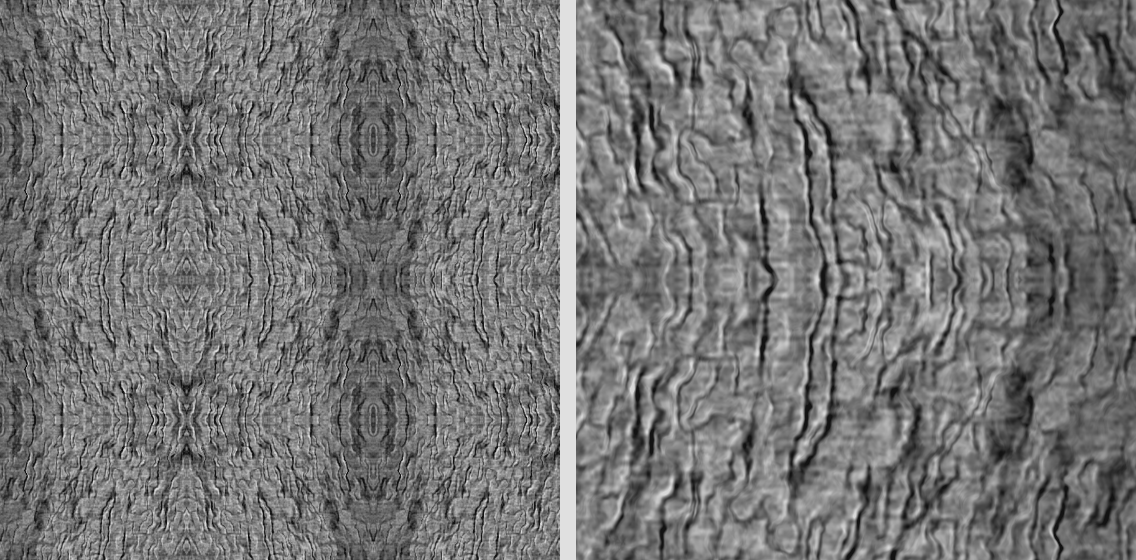
Left: the whole. Right: its middle third, enlarged.
Reproduce this texture procedurally as a Shadertoy shader.

```glsl
// Grey tree bark, mirrored into tiles one third wide and one quarter high.
// Warped noise contours carve short furrows and small chips into a height
// field, which is lit from the side and covered with fine cross grain.

float hash(vec2 p) {
    return fract(sin(dot(p, vec2(127.1, 311.7))) * 43758.5453);
}

float noise(vec2 p) {
    vec2 cell = floor(p), f = fract(p);
    f = f * f * (3.0 - 2.0 * f);
    return mix(mix(hash(cell), hash(cell + vec2(1, 0)), f.x),
               mix(hash(cell + vec2(0, 1)), hash(cell + vec2(1, 1)), f.x), f.y);
}

float fbm(vec2 p) {
    float sum = 0.0, amplitude = 0.5;
    for (int i = 0; i < 3; i++) {
        sum += amplitude * noise(p);
        p = p * 2.03 + 11.7;
        amplitude *= 0.5;
    }
    return sum / 0.875;
}

// Zero along the middle contour of the noise, rising to one on both sides
float groove(vec2 p, float width) {
    return smoothstep(0.0, width, abs(2.0 * noise(p) - 1.0));
}

float barkHeight(vec2 p) {
    // Ragged edges and a slight lean
    vec2 q = p * vec2(75, 60);
    p += 0.013 * (vec2(fbm(q), fbm(q + 40.0)) - 0.5);
    p.x -= 0.16 * p.y;

    // Furrows fade in and out along their length
    float depth = smoothstep(0.2, 0.6, noise(p * vec2(50, 30) + 31.0));
    float furrows = mix(1.0, groove(p * vec2(72, 13) + 3.0, 0.4), depth);
    float chips = groove(p * vec2(115, 52) + 17.0, 0.5);
    float rough = fbm(p * vec2(190, 110) + 9.0);
    return 0.5 * furrows + 0.32 * chips + 0.45 * rough;
}

void mainImage(out vec4 fragColor, in vec2 fragCoord) {
    vec2 uv = fragCoord / iResolution.xy;

    // Mirror folds: x runs 0 to 1/3, y runs 0 to 1/4
    vec2 p = vec2(abs(mod(uv.x + 1.0 / 3.0, 2.0 / 3.0) - 1.0 / 3.0),
                  abs(mod(uv.y + 0.25, 0.5) - 0.25));

    // Height and side light
    float height = barkHeight(p);
    float relief = height - barkHeight(p + vec2(-0.0024, 0.0020));
    float shade = 0.465 + 0.38 * (height - 0.8) + 0.42 * relief;

    // Fine cross grain and grit
    shade += 0.16 * (noise(p * vec2(95, 320)) - 0.5);
    shade += 0.16 * (noise(p * 340.0 + 50.0) - 0.5);

    // Worn, dim bark around x = 0, with an uneven border
    float border = p.x + 0.04 * (fbm(p * vec2(30, 22) + 5.0) - 0.5);
    float dim = 1.0 - smoothstep(0.0, 0.14, border);
    shade = mix(shade, 0.36 + 0.7 * (shade - 0.465), dim);

    // Broken dark seam along the other mirror axis
    float seam = 1.0 - smoothstep(0.002, 0.013, 1.0 / 3.0 - p.x);
    shade -= 0.16 * seam * smoothstep(0.35, 0.65, noise(p * vec2(110, 70) + 70.0));

    fragColor = vec4(vec3(clamp(shade, 0.07, 0.85)), 1.0);
}
```
